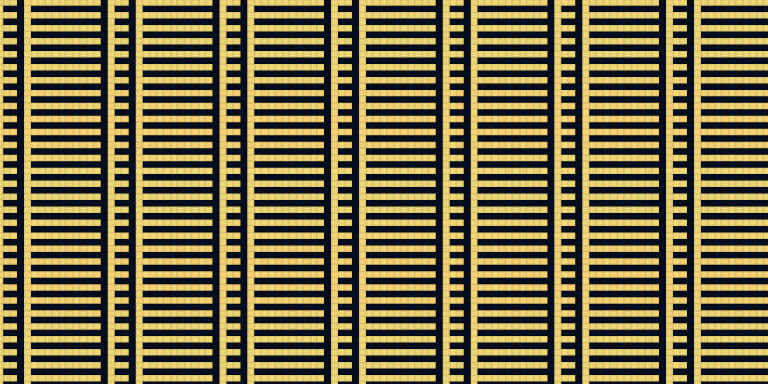
Give the GLSL for this pattern, as a Shadertoy shader.

```glsl
// Plain-woven log-cabin cloth: yellow and navy yarns forming ladders between upright bars.

const vec2  THREAD_SIZE   = vec2(0.01817, 0.016875); // warp, weft pitch in canvas heights
const vec2  WEAVE_ORIGIN  = vec2(-0.0281, 0.00656);
const float WARP_REPEAT   = 16.0;  // warp threads in one repeat
const float BAR_ZONE      = 6.0;   // threads holding the two bar pairs
const vec3  LIGHT_YARN    = vec3(0.945, 0.832, 0.460);
const vec3  DARK_WARP     = vec3(0.030, 0.052, 0.094);
const vec3  DARK_WEFT     = vec3(0.010, 0.052, 0.135);
const vec3  WARM_SHIFT    = vec3(0.025, -0.018, -0.010);
const float WARM_BANDS    = 2.4;   // dye bands per canvas height
const float WARM_PHASE    = 0.28;  // height of the first warm band
const float EDGE_SHADE    = 0.15;
const float TUCK_SHADE    = 0.10;
const float PLY_SHADE     = 0.045;
const float THREAD_VARY   = 0.02;
const int   SAMPLES       = 4;     // per axis
const float TAU           = 6.2831853;

// Layered sines give each thread its own slight brightness.
float threadTone(float id) {
    return 0.6 * sin(id * 2.39) + 0.4 * sin(id * 5.13 + 1.7);
}

// Warp alternates light and dark, swapped on the bar pairs.
bool isLightWarp(float id) {
    float slot = mod(id, WARP_REPEAT);
    bool inBar = slot < BAR_ZONE && mod(slot, 4.0) < 2.0;
    return (mod(slot, 2.0) < 0.5) != inBar;
}

// Rounded yarn with plies running lengthwise and ends tucked under.
float yarnShade(float across, float along) {
    float a = 2.0 * across - 1.0;
    float l = 2.0 * along - 1.0;
    float body = 1.0 - EDGE_SHADE * pow(abs(a), 4.0);
    float tuck = 1.0 - TUCK_SHADE * pow(abs(l), 6.0);
    return body * tuck * (1.0 + PLY_SHADE * cos(TAU * 3.0 * across));
}

vec3 weave(vec2 p) {
    vec2 grid = (p - WEAVE_ORIGIN) / THREAD_SIZE;
    vec2 id = floor(grid);
    vec2 cell = grid - id;
    bool warpOnTop = mod(id.x + id.y, 2.0) < 0.5;

    vec3 yarn;
    float shade;
    if (warpOnTop) {
        yarn = isLightWarp(id.x) ? LIGHT_YARN : DARK_WARP;
        shade = yarnShade(cell.x, cell.y) * (1.0 + THREAD_VARY * threadTone(id.x));
    } else {
        bool light = mod(id.y, 2.0) < 0.5;
        float warmth = cos(TAU * WARM_BANDS * (p.y - WARM_PHASE));
        yarn = light ? LIGHT_YARN + WARM_SHIFT * warmth : DARK_WEFT;
        shade = yarnShade(cell.y, cell.x) * (1.0 + THREAD_VARY * threadTone(id.y + 71.0));
    }
    return yarn * shade;
}

void mainImage(out vec4 fragColor, in vec2 fragCoord) {
    // Average a small grid of samples to smooth every thread edge.
    vec3 sum = vec3(0.0);
    for (int y = 0; y < SAMPLES; y++) {
        for (int x = 0; x < SAMPLES; x++) {
            vec2 offset = (vec2(x, y) + 0.5) / float(SAMPLES) - 0.5;
            sum += weave((fragCoord + offset) / iResolution.y);
        }
    }
    fragColor = vec4(sum / float(SAMPLES * SAMPLES), 1.0);
}
```
